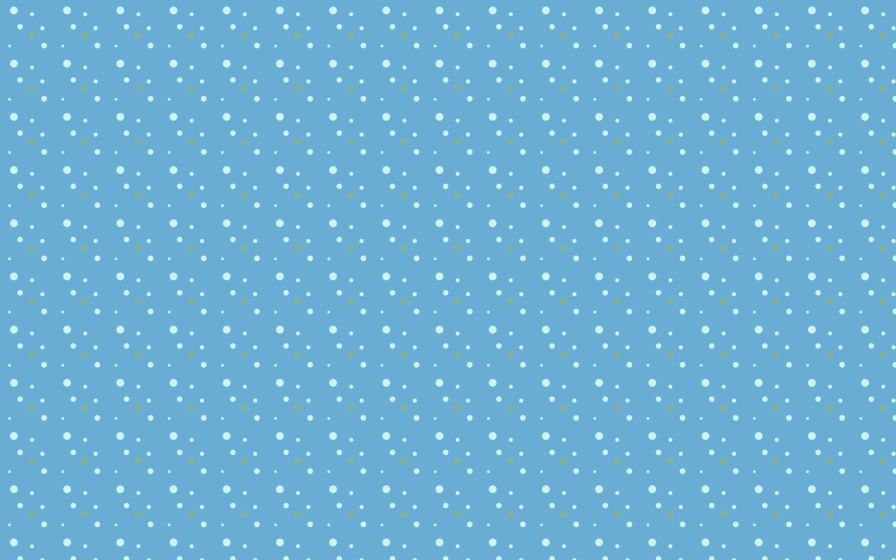
Write a WebGL 2 fragment shader that draws this pattern.

```glsl
#version 300 es
precision highp float;
// Small mint and olive dots of mixed sizes on a flat blue ground.
// One square cell of dots repeats across the canvas; each dot is a
// circle distance that wraps around the cell edges.

uniform vec2 u_resolution;
out vec4 fragColor;

const float CELL_SIZE = 0.095;   // cell side, as a share of canvas height
const float EDGE_PIXELS = 0.75;  // half width of the smoothed edge

const vec3 GROUND = vec3(0.410, 0.680, 0.832);
const vec3 MINT   = vec3(0.800, 0.955, 0.940);
const vec3 OLIVE  = vec3(0.505, 0.685, 0.630);

// Dots in cell units from the top left: x, y, radius, opacity
const int MINT_COUNT = 6;
const vec4 MINT_DOTS[MINT_COUNT] = vec4[](
  vec4(0.261, 0.196, 0.073, 1.0),
  vec4(0.602, 0.268, 0.037, 1.0),
  vec4(0.378, 0.503, 0.051, 1.0),
  vec4(0.797, 0.530, 0.039, 1.0),
  vec4(0.830, 0.856, 0.053, 1.0),
  vec4(0.180, 0.866, 0.026, 1.0)
);
const int OLIVE_COUNT = 2;
const vec4 OLIVE_DOTS[OLIVE_COUNT] = vec4[](
  vec4(0.596, 0.664, 0.069, 1.0),
  vec4(0.050, 0.137, 0.028, 0.2)
);

// Coverage of one dot, using the nearest of its repeats
float dotCoverage(vec2 cellPos, vec4 spot, float edge) {
  vec2 offset = fract(cellPos - spot.xy + 0.5) - 0.5;
  float dist = length(offset) - spot.z;
  return spot.w * (1.0 - smoothstep(-edge, edge, dist));
}

void main() {
  // Cell coordinates, measured down from the top left corner
  vec2 fromTop = vec2(gl_FragCoord.x, u_resolution.y - gl_FragCoord.y);
  vec2 cellPos = fromTop / (u_resolution.y * CELL_SIZE);
  float edge = EDGE_PIXELS / (u_resolution.y * CELL_SIZE);

  vec3 color = GROUND;
  for (int i = 0; i < OLIVE_COUNT; i++) {
    color = mix(color, OLIVE, dotCoverage(cellPos, OLIVE_DOTS[i], edge));
  }
  for (int i = 0; i < MINT_COUNT; i++) {
    color = mix(color, MINT, dotCoverage(cellPos, MINT_DOTS[i], edge));
  }
  fragColor = vec4(color, 1.0);
}
```
